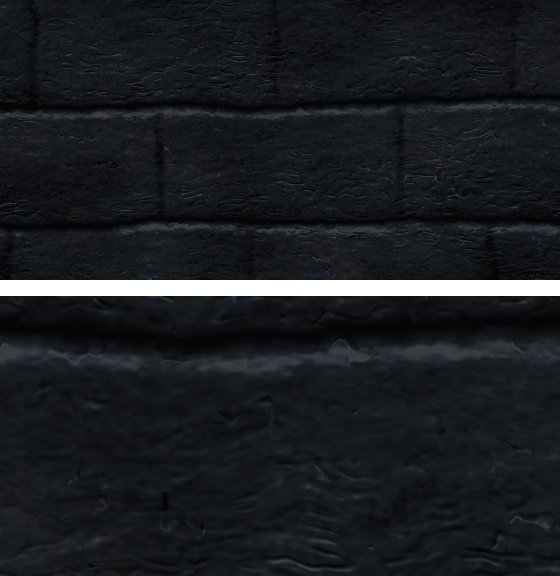
Top, the full canvas; bottom, a detail of the centre.
A Shadertoy shader for this texture:

```glsl
const vec3 VOID_COLOR = vec3(0.015, 0.018, 0.022);
const vec3 DEEP_COLOR = vec3(0.05, 0.06, 0.07);
const vec3 FACE_COLOR = vec3(0.08, 0.09, 0.11);
const vec3 LIT_COLOR  = vec3(0.11, 0.13, 0.15);
const vec3 EDGE_COLOR = vec3(0.18, 0.21, 0.23);
const vec3 RUST_TINT  = vec3(0.05, 0.012, 0.0);

// Lengths are fractions of the canvas height.
const vec2 BRICK = vec2(0.862, 0.429);
const vec2 FIRST_JOINT = vec2(0.568, 0.206);
const float ROW_SHIFT = 0.37;
const float ROW_DRIFT = 0.04;
const float JOINT_WOBBLE = 0.045;
const float BED_WIDTH = 0.013;
const float HEAD_WIDTH = 0.014;
const float LEDGE_DROP = 0.031;
const float LEDGE_WIDTH = 0.015;
const float BASE_TONE = 2.15;
const float RELIEF_GAIN = 6.0;
const float SPECKLE = 0.9;
const float MOTTLE = 2.6;
const vec2 LIGHT_STEP = vec2(-0.0015, 0.0045);

float hash(vec2 p) {
    vec3 q = fract(vec3(p.xyx) * 0.1031);
    q += dot(q, q.yzx + 33.33);
    return fract((q.x + q.y) * q.z);
}

float noise(vec2 p) {
    vec2 i = floor(p), f = fract(p);
    f = f * f * (3.0 - 2.0 * f);
    return mix(mix(hash(i), hash(i + vec2(1, 0)), f.x),
               mix(hash(i + vec2(0, 1)), hash(i + vec2(1, 1)), f.x), f.y);
}

float fbm(vec2 p) {
    float sum = 0.0, weight = 0.53;
    for (int i = 0; i < 4; i++) {
        sum += weight * noise(p);
        p = p * 1.93 + 17.3;
        weight *= 0.5;
    }
    return sum;
}

float bell(float d, float width) {
    return exp(-d * d / (width * width));
}

// Painted surface height: streaky grain, split by fine wavy cracks.
float relief(vec2 p, float cracking) {
    vec2 q = p + 0.05 * (vec2(fbm(p * 9.0), fbm(p * 9.0 + 19.0)) - 0.5);
    float grain = fbm(q * vec2(18.0, 34.0));
    float ridge = 1.0 - abs(2.0 * noise(q * vec2(21.0, 74.0)) - 1.0);
    float broken = smoothstep(0.3, 0.6, noise(q * vec2(30.0, 38.0) + 40.0));
    return 0.85 * grain - cracking * broken * 0.32 * smoothstep(0.5, 1.0, ridge);
}

vec3 toneColor(float t) {
    vec3 c = mix(VOID_COLOR, DEEP_COLOR, clamp(t, 0.0, 1.0));
    c = mix(c, FACE_COLOR, clamp(t - 1.0, 0.0, 1.0));
    c = mix(c, LIT_COLOR, clamp(t - 2.0, 0.0, 1.0));
    return mix(c, EDGE_COLOR, clamp(t - 3.0, 0.0, 1.4));
}

void mainImage(out vec4 fragColor, in vec2 fragCoord) {
    vec2 uv = fragCoord / iResolution.xy;
    vec2 p = fragCoord / iResolution.y;

    // Uneven running bond
    vec2 wobble = vec2(noise(p * vec2(3.0, 9.0) + 5.0), noise(p * vec2(3.2, 1.5) + 11.0)) - 0.5;
    vec2 ragged = vec2(fbm(p * 28.0), fbm(p * 28.0 + 31.0)) - 0.5;
    vec2 wall = p - FIRST_JOINT + wobble * vec2(0.02, JOINT_WOBBLE) + ragged * vec2(0.04, 0.02);
    float row = floor(wall.y / BRICK.y);
    wall.x -= ROW_SHIFT * mod(row, 2.0) + ROW_DRIFT * row;
    float column = floor(wall.x / BRICK.x);
    vec2 inBrick = wall - vec2(column, row) * BRICK;
    float brickSeed = hash(vec2(column, row) + 23.0);

    // Signed distance to the nearest joints
    float bed = wall.y - BRICK.y * round(wall.y / BRICK.y);
    float headIndex = round(wall.x / BRICK.x);
    float head = wall.x - BRICK.x * headIndex;

    // Grain lit from above
    float lowerEdge = 1.0 - smoothstep(0.04, 0.2, inBrick.y);
    float patches = fbm(p * vec2(3.0, 5.0) + 61.0);
    float cracking = smoothstep(0.4, 0.8, patches + 0.25 * lowerEdge + 0.3 * (brickSeed - 0.5));
    cracking = 0.1 + 0.9 * cracking;
    float slope = relief(p, cracking) - relief(p + LIGHT_STEP, cracking);
    float tone = BASE_TONE + RELIEF_GAIN * slope;
    tone += MOTTLE * (fbm(p * vec2(3.5, 6.0) + 3.0) - 0.5) + 0.4 * (brickSeed - 0.5);
    tone += SPECKLE * (noise(p * vec2(110.0, 150.0)) - 0.5);

    // Scattered chips, dark below a bright lip
    vec2 chip = p * vec2(38.0, 60.0) + 4.0 * ragged;
    float chipBody = smoothstep(0.82, 0.95, noise(chip));
    float chipLip = smoothstep(0.82, 0.95, noise(chip + vec2(0.0, 0.4)));
    tone += 1.3 * (chipLip - chipBody);

    // Worn, lit ledge below each bed joint
    float wear = smoothstep(0.25, 0.65, noise(vec2(p.x * 4.0, row * 3.0 + 7.0)));
    float crumble = 0.5 + fbm(p * vec2(35.0, 60.0));
    tone += 2.1 * bell(bed + LEDGE_DROP, LEDGE_WIDTH) * crumble * (0.3 + 0.7 * wear);

    // Faint head joints and deep bed joints
    float headDepth = mix(0.25, 0.7, hash(vec2(headIndex, row) + 8.0));
    headDepth *= 0.3 + 1.2 * noise(vec2(row * 5.0 + headIndex, p.y * 14.0));
    tone -= 1.8 * headDepth * bell(head, HEAD_WIDTH);
    tone -= 0.4 * bell(head, 0.05);
    tone += 0.4 * bell(head - 0.025, 0.01) * crumble;
    tone -= 0.6 * bell(bed - 0.02, 0.035);
    tone *= 1.0 - 0.95 * bell(bed, BED_WIDTH);

    // Darker borders
    vec2 fromCenter = (uv - vec2(0.54, 0.5)) * 2.0;
    tone -= 0.5 * dot(fromCenter * fromCenter, vec2(0.8, 0.7));

    // Sparse rust showing through the paint
    float rust = smoothstep(0.6, 0.8, noise(p * vec2(30.0, 60.0) + 90.0));
    rust *= smoothstep(0.48, 0.7, fbm(p * 4.0 + 77.0));
    vec3 color = toneColor(max(tone, 0.0)) + RUST_TINT * rust * clamp(tone * 0.5, 0.0, 1.0);
    fragColor = vec4(color, 1.0);
}
```
